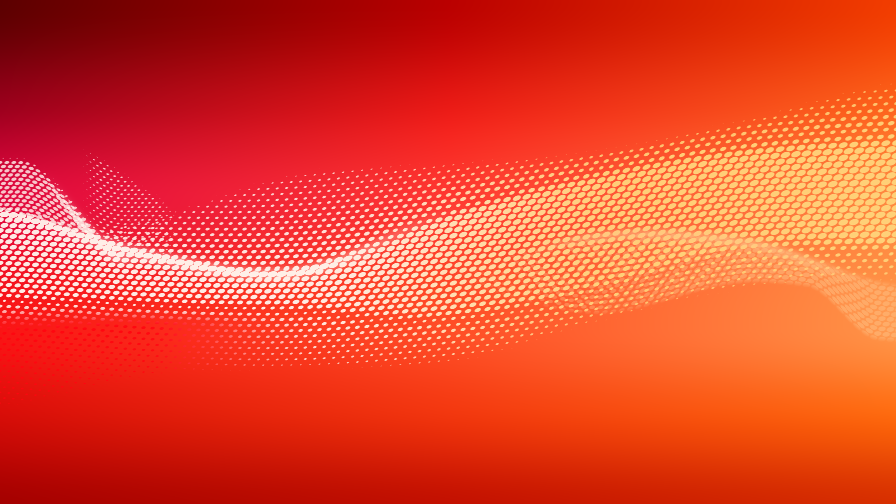
Write a Shadertoy shader that draws this background.

```glsl
// Halftone ribbons flowing across a warm crimson-to-orange gradient.
// Smooth curves bound each sheet, set the size of dots on a staggered lattice
// bent along the flow, and carry soft light on the folds.

#define DOT_PITCH vec2(0.0200, 0.0122)
#define DOT_RADIUS 0.62
#define DOT_SQUASH 0.96
#define DOT_TILT 0.26
#define FLOW_BEND 0.62
#define GLOW_WIDTH 0.014
#define PALE vec3(1.0, 0.96, 0.93)
#define GOLD vec3(1.0, 0.83, 0.48)
#define PEACH vec3(1.0, 0.76, 0.52)
#define EMBER vec3(1.0, 0.02, 0.06)

// Catmull-Rom curve through seven evenly spaced heights
float curve(float x, float h[7]) {
    float t = clamp(x, 0.0, 1.0) * 6.0;
    int i = min(int(t), 5);
    float f = t - float(i);
    float a = h[max(i - 1, 0)], b = h[i], c = h[i + 1], d = h[min(i + 2, 6)];
    return b + 0.5 * f * (c - a + f * (2.0 * a - 5.0 * b + 4.0 * c - d
             + f * (3.0 * (b - c) + d - a)));
}

float band(float y, float lo, float hi, float soft) {
    return smoothstep(lo - soft, lo + soft, y) * (1.0 - smoothstep(hi - soft, hi + soft, y));
}

float ridge(float offset, float width) {
    return exp(-offset * offset / (width * width));
}

// Horizontal blend of three colours
vec3 row(float x, vec3 left, vec3 middle, vec3 right) {
    return mix(mix(left, middle, clamp(2.0 * x, 0.0, 1.0)), right, clamp(2.0 * x - 1.0, 0.0, 1.0));
}

vec3 backdrop(vec2 uv) {
    float x = uv.x, y = uv.y;
    vec3 c = row(x, vec3(0.64, 0.0, 0.0), vec3(0.76, 0.06, 0.0), vec3(0.84, 0.18, 0.0));
    c = mix(c, row(x, vec3(0.84, 0.05, 0.03), vec3(0.95, 0.21, 0.05), vec3(1.0, 0.41, 0.04)),
            smoothstep(-0.02, 0.20, y));
    c = mix(c, row(x, vec3(0.98, 0.08, 0.08), vec3(1.0, 0.30, 0.15), vec3(1.0, 0.58, 0.28)),
            smoothstep(0.14, 0.35, y));
    c = mix(c, row(x, vec3(0.88, 0.03, 0.25), vec3(1.0, 0.22, 0.19), vec3(1.0, 0.54, 0.25)),
            smoothstep(0.36, 0.62, y));
    c = mix(c, row(x, vec3(0.65, 0.0, 0.13), vec3(0.95, 0.12, 0.10), vec3(1.0, 0.42, 0.13)),
            smoothstep(0.60, 0.80, y));
    return mix(c, row(x, vec3(0.36, 0.0, 0.0), vec3(0.73, 0.0, 0.0), vec3(0.95, 0.24, 0.0)),
               smoothstep(0.72, 1.0, y));
}

// Coverage of a staggered lattice of tilted dots; size 1 closes the gaps
float halftone(vec2 p, float size, float scale) {
    vec2 cell = vec2(1.0, 2.0);
    vec2 a = p * scale / DOT_PITCH;
    vec2 b = a - 0.5 * cell;
    a -= cell * round(a / cell);
    b -= cell * round(b / cell);
    a.y -= DOT_TILT * a.x;
    b.y -= DOT_TILT * b.x;
    vec2 squash = vec2(1.0, DOT_SQUASH);
    float d = min(length(a * squash), length(b * squash));
    float radius = DOT_RADIUS * size;
    float pixel = 0.75 * scale / (iResolution.y * DOT_PITCH.y);
    return clamp(0.5 + (radius - d) / pixel, 0.0, 1.0) * smoothstep(0.0, 0.12, radius);
}

void mainImage(out vec4 fragColor, in vec2 fragCoord) {
    vec2 uv = fragCoord / iResolution.xy;
    float x = uv.x, y = uv.y;
    float across = x * iResolution.x / iResolution.y;

    // Sheet boundaries
    float crest = curve(x, float[7](0.583, 0.498, 0.465, 0.583, 0.664, 0.718, 0.738));
    float upper = curve(x, float[7](0.525, 0.567, 0.653, 0.674, 0.699, 0.762, 0.833));
    float lower = curve(x, float[7](0.403, 0.394, 0.380, 0.361, 0.417, 0.495, 0.500));
    float fringe = curve(x, float[7](0.194, 0.255, 0.273, 0.282, 0.363, 0.431, 0.444));
    float veil = curve(x, float[7](0.46, 0.46, 0.46, 0.463, 0.535, 0.523, 0.433));
    float hem = curve(x, float[7](0.44, 0.44, 0.44, 0.440, 0.380, 0.442, 0.410));
    hem -= 0.085 * smoothstep(0.90, 0.98, x);
    float fold = mix(0.683, 0.505, smoothstep(0.02, 0.14, x));
    float wisp = 0.711 - 1.22 * (x - 0.09);

    // Dot size on every sheet
    float leftLight = 1.0 - smoothstep(0.34, 0.54, x);
    float depth = clamp((crest - y) / (crest - lower), 0.0, 1.0);
    float rise = clamp((y - crest) / max(upper - crest, 0.001), 0.0, 1.0);
    float fall = clamp((lower - y) / (lower - fringe), 0.0, 1.0);
    float body = mix(mix(0.73, 0.54, depth), 0.74, smoothstep(0.66, 1.0, x));
    float size = body * band(y, lower, crest, mix(0.016, 0.036, x));
    size = max(size, mix(0.55, 0.22, rise) * band(y, crest, upper, 0.012));
    size = max(size, mix(0.46, 0.20, fall) * band(y, fringe, lower, 0.012));
    float crestLight = ridge(y - crest + 0.006, GLOW_WIDTH) * leftLight;
    float foldLight = ridge(y - fold + 0.014, 0.018) * band(x, 0.065, 0.15, 0.03);
    size = max(size, 0.95 * max(crestLight, foldLight));

    // Finer mesh on the small left folds
    float fineSize = 0.60 * band(y, crest, fold, 0.008) * (1.0 - smoothstep(0.10, 0.15, x));
    fineSize = max(fineSize, 0.30 * band(y, crest, wisp, 0.012) * band(x, 0.10, 0.19, 0.015));

    // Dot colour: pale at left, golden at right, embers beneath
    vec3 ink = mix(PALE, GOLD, smoothstep(0.32, 0.72, x));
    float ember = smoothstep(0.0, 0.3, fall) * (1.0 - smoothstep(0.16, 0.36, x));
    ink = mix(ink, EMBER, ember);
    float opacity = mix(0.95, 0.78, max(rise, fall));

    vec3 color = backdrop(uv);

    // Translucent veil folded behind the right side
    float veilFade = smoothstep(0.56, 0.90, x);
    float veilDots = halftone(vec2(across, y - hem), 0.5 + 0.2 * veilFade, 1.2);
    float veilInk = mix(0.35 * veilDots, 0.14 + 0.40 * veilDots, veilFade);
    color = mix(color, PEACH, veilInk * band(y, hem, veil, 0.008) * smoothstep(0.48, 0.62, x));

    // Main ribbon, its pitch widening to the right, and its soft light
    float flow = FLOW_BEND * (0.4 * (crest + lower) + 0.2 * upper - 0.5);
    float widening = mix(1.14, 0.94, x);
    vec2 sheet = vec2(across * mix(1.14, 1.04, x), (y - 0.5 - flow) * widening);
    color = mix(color, ink, opacity * halftone(sheet, size, 1.0));
    color = mix(color, PALE, 0.8 * halftone(vec2(across, y - 0.5 * fold), fineSize, 1.45));
    color = mix(color, PALE, 0.42 * max(crestLight, foldLight) * smoothstep(0.02, 0.12, x));
    float strand = ridge(y - veil + 0.005, 0.012) * smoothstep(0.56, 0.70, x);
    color = mix(color, PEACH, 0.5 * strand * (1.0 - smoothstep(0.88, 1.0, x)));

    fragColor = vec4(clamp(color, 0.0, 1.0), 1.0);
}
```
